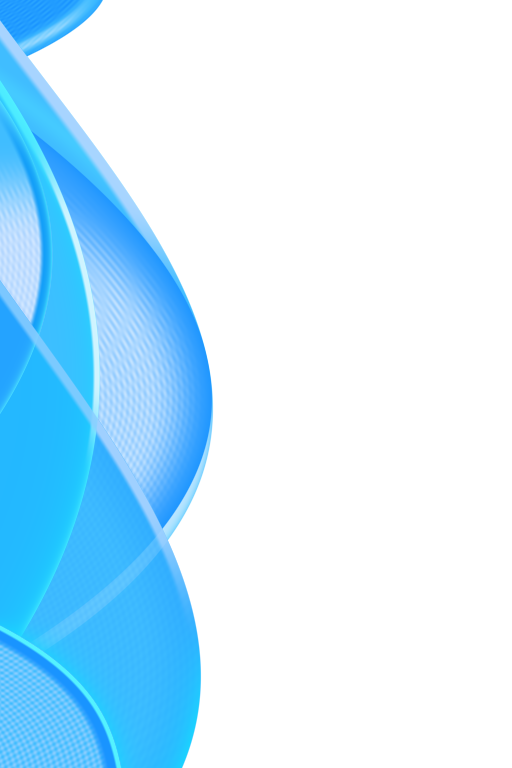
A Shadertoy shader for this background:

```glsl
// Overlapping translucent blue ribbons sweeping down the left side of a white page.

const vec3 WHITE = vec3(1.0);
const vec3 AZURE = vec3(0.20, 0.69, 1.0);
const vec3 DEEP = vec3(0.10, 0.58, 1.0);
const vec3 SKY = vec3(0.25, 0.74, 1.0);
const vec3 CYAN = vec3(0.10, 0.83, 1.0);
const vec3 AQUA = vec3(0.33, 0.95, 1.0);
const vec3 PALE = vec3(0.74, 0.90, 1.0);
const vec3 LAVENDER = vec3(0.70, 0.84, 1.0);

// Cubic through four x values spaced evenly over a span of depths.
float curve(float depth, vec2 span, vec4 x) {
    float s = 3.0 * (depth - span.x) / (span.y - span.x);
    float a = s - 1.0, b = s - 2.0, c = s - 3.0;
    return dot(x, vec4(-a * b * c / 6.0, s * b * c / 2.0, -s * a * c / 2.0, s * a * b / 6.0));
}

// Approximate signed distance to a curve, positive on its left.
float inside(vec2 p, vec2 span, vec4 x) {
    float h = 0.001;
    float at = curve(p.y, span, x);
    float slope = (curve(p.y + h, span, x) - at) / h;
    return (at - p.x) / sqrt(1.0 + slope * slope);
}

float fill(float d) {
    float soft = 0.8 / iResolution.y;
    return smoothstep(-soft, soft, d);
}

// Glow that starts crisply at the edge and fades inward.
float rim(float d, float width) {
    return fill(d) * exp(-max(d, 0.0) / width);
}

// Flat strip with a soft inner side.
float strip(float d, float width) {
    return fill(d) * (1.0 - smoothstep(0.55 * width, width, d));
}

float window(float v, float start, float end, float soft) {
    return smoothstep(start - soft, start + soft, v) * (1.0 - smoothstep(end - soft, end + soft, v));
}

// Woven threads following two families of curves.
float mesh(float a, float b, float density) {
    return 0.5 + 0.25 * (sin(a * density) + sin(b * density));
}

void mainImage(out vec4 fragColor, in vec2 fragCoord) {
    // Depth runs downward; both axes are in canvas heights.
    vec2 p = vec2(fragCoord.x, iResolution.y - fragCoord.y) / iResolution.y;
    float depth = p.y;

    float cap = inside(p, vec2(0.0, 0.089), vec4(0.134, 0.108, 0.063, 0.0));
    float outer = inside(p, vec2(0.026, 0.703), vec4(0.0, 0.167, 0.272, 0.219));
    float lens = inside(p, vec2(0.169, 0.684), vec4(0.039, 0.211, 0.276, 0.215));
    float lobe = inside(p, vec2(0.365, 1.0), vec4(0.0, 0.148, 0.249, 0.237));
    float sweep = inside(p, vec2(0.104, 0.872), vec4(0.0, 0.115, 0.116, 0.0));
    float core = inside(p, vec2(0.130, 0.540), vec4(0.0, 0.061, 0.060, 0.0));
    float foot = inside(p, vec2(0.814, 1.0), vec4(0.0, 0.091, 0.138, 0.158));
    vec3 color = WHITE;

    // Cap in the top corner
    float capMask = fill(cap) * step(depth, 0.09);
    vec3 capColor = mix(SKY, DEEP, smoothstep(0.015, 0.035, cap));
    capColor = mix(capColor, PALE, 0.75 * window(cap, 0.008, 0.020, 0.004) * smoothstep(0.13, 0.07, p.x));
    capColor = mix(capColor, DEEP, rim(cap, 0.004));
    capColor = mix(capColor, SKY, 0.4 * mesh(cap, p.x + depth, 850.0));
    color = mix(color, capColor, capMask);

    // Long outer ribbon with its pale border
    vec3 ribbon = mix(SKY, PALE, smoothstep(0.42, 0.60, depth));
    ribbon = mix(ribbon, AQUA, 0.25 * window(lens, -0.035, -0.012, 0.012));
    ribbon = mix(ribbon, LAVENDER, 0.9 * strip(outer, 0.019) * (1.0 - smoothstep(0.26, 0.40, depth)));
    ribbon = mix(ribbon, SKY, 0.6 * rim(outer, 0.004) * smoothstep(0.40, 0.55, depth));
    color = mix(color, ribbon, fill(outer));

    // Woven lens
    float openness = smoothstep(0.0, 0.085, lens) * smoothstep(0.17, 0.42, depth);
    vec3 weave = mix(DEEP, vec3(0.58, 0.80, 1.0), 0.25 + 0.75 * openness);
    weave = mix(weave, WHITE, 0.45 * mesh(lens, lobe + 0.12 * p.x, 850.0) * openness);
    weave = mix(weave, DEEP, 0.85 * rim(lens, 0.016));
    color = mix(color, weave, fill(lens) * fill(outer));

    // Lower lobe, with the outer ribbon faintly visible through it
    vec3 lobeColor = mix(AZURE, SKY, smoothstep(0.0, 0.08, lobe));
    lobeColor = mix(lobeColor, PALE, 0.26 * fill(outer) * fill(-lens));
    lobeColor = mix(lobeColor, DEEP, 0.14 * mesh(lobe, outer, 800.0));
    lobeColor = mix(lobeColor, CYAN, rim(lobe, 0.022) * smoothstep(0.78, 0.96, depth));
    color = mix(color, lobeColor, fill(lobe));

    // Central sweep
    vec3 sweepColor = mix(SKY, vec3(0.14, 0.72, 1.0), fill(lobe));
    sweepColor = mix(sweepColor, CYAN, 0.75 * rim(sweep, 0.028));
    sweepColor = mix(sweepColor, AQUA, 0.8 * strip(sweep, 0.014) * smoothstep(0.30, 0.14, depth));
    sweepColor = mix(sweepColor, AQUA, 0.7 * rim(sweep, 0.004));
    color = mix(color, sweepColor, fill(sweep));
    color = mix(color, vec3(0.88, 0.97, 1.0), 0.9 * strip(sweep, 0.010) * window(depth, 0.23, 0.555, 0.06));

    // Inner crescent above the lobe, deep blue below it
    vec3 coreColor = mix(SKY, LAVENDER, smoothstep(0.18, 0.32, depth));
    coreColor = mix(coreColor, WHITE, 0.4 * mesh(core, lobe, 850.0) * smoothstep(0.2, 0.3, depth));
    coreColor = mix(coreColor, vec3(0.06, 0.60, 0.97), strip(core, 0.018) * smoothstep(0.12, 0.22, depth));
    coreColor = mix(coreColor, vec3(0.14, 0.64, 1.0), fill(lobe));
    coreColor = mix(coreColor, AQUA, 0.8 * rim(core, 0.004));
    color = mix(color, coreColor, fill(core));

    // Pale diagonal border of the lobe
    float border = strip(lobe, 0.015) * (1.0 - smoothstep(0.65, 0.84, depth));
    color = mix(color, mix(LAVENDER, SKY, 0.35 * fill(sweep)), 0.85 * border);

    // Woven foot and its glowing edge
    color = mix(color, CYAN, 0.75 * rim(-foot, 0.016) * smoothstep(0.79, 0.83, depth) * fill(lobe));
    vec3 footColor = mix(SKY, LAVENDER, 0.65 * mesh(foot, p.x * 0.6 + depth, 800.0));
    footColor = mix(footColor, DEEP, strip(foot, 0.028));
    footColor = mix(footColor, AQUA, strip(foot, 0.008));
    color = mix(color, footColor, fill(foot));

    fragColor = vec4(color, 1.0);
}
```
